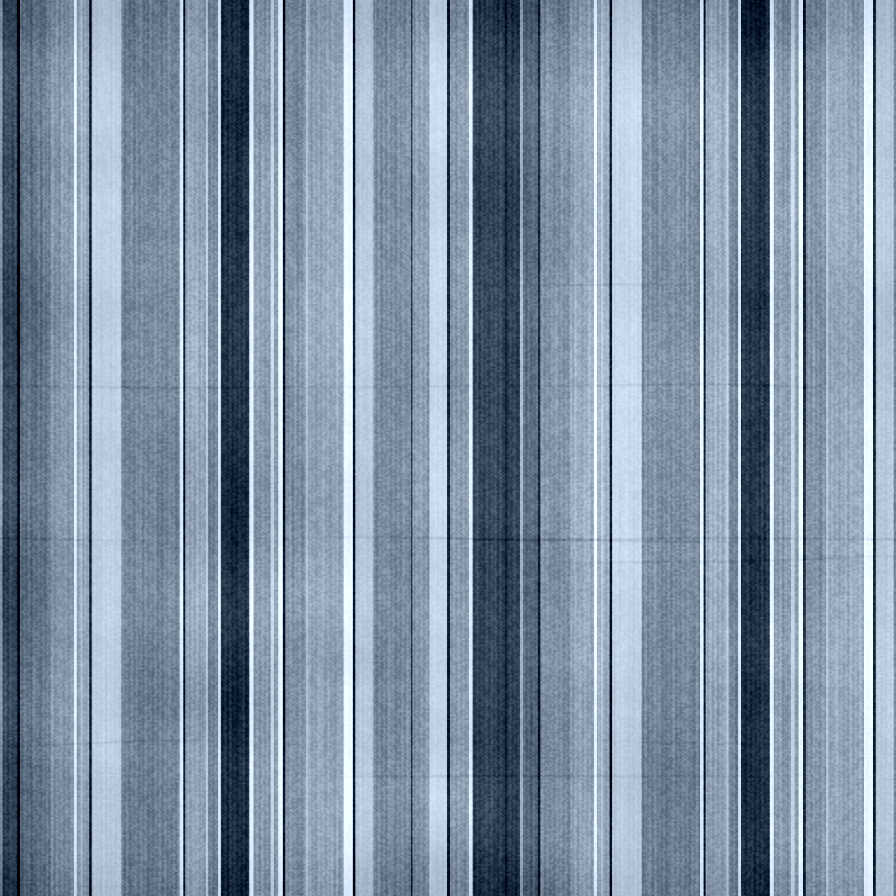
A Shadertoy shader for this pattern:

```glsl
const float THREADS = 768.0;  // threads across the canvas
const float PERIOD = 446.0;   // threads in one stripe repeat

// Broad bands: start thread, tone
const vec2 BANDS[19] = vec2[19](
    vec2(0, .33), vec2(16, .48), vec2(43, .57), vec2(64, .60), vec2(79, .74),
    vec2(104, .46), vec2(157, .58), vec2(177, .44), vec2(189, .11), vec2(214, .54),
    vec2(245, .50), vec2(263, .58), vec2(304, .71), vec2(320, .48), vec2(353, .53),
    vec2(368, .76), vec2(384, .52), vec2(405, .18), vec2(434, .15));

// Bright pinstripes: centre thread, width, tone
const vec3 LIGHT_LINES[12] = vec3[12](
    vec3(1, 2.5, .62), vec3(64.5, 2.5, .90), vec3(70, 1.5, .70), vec3(155.5, 3, .86),
    vec3(177.5, 2, .72), vec3(188, 2.5, .84), vec3(215.5, 3.5, .88), vec3(233.5, 3, .76),
    vec3(240.5, 4, .90), vec3(263, 2, .70), vec3(298.5, 8, .91), vec3(403.5, 3, .86));

// Dark pinstripes: centre thread, width
const vec2 DARK_LINES[8] = vec2[8](
    vec2(16, 2.2), vec2(77.5, 2), vec2(158, 1.6), vec2(243.5, 2.2),
    vec2(303.5, 2.2), vec2(353, 1), vec2(384.5, 2.4), vec2(433.5, 2));

float hash(vec2 p) {
    return fract(sin(dot(p, vec2(12.9898, 78.233))) * 43758.5453);
}

float noise(vec2 p) {
    vec2 i = floor(p), f = fract(p);
    f = f * f * (3.0 - 2.0 * f);
    return mix(mix(hash(i), hash(i + vec2(1, 0)), f.x),
               mix(hash(i + vec2(0, 1)), hash(i + vec2(1, 1)), f.x), f.y);
}

float fbm(vec2 p) {
    float sum = 0.0, amp = 0.5;
    for (int i = 0; i < 4; i++) {
        sum += amp * noise(p);
        p = p * 2.03 + 17.0;
        amp *= 0.5;
    }
    return sum;
}

// Coverage of a line that wraps around the repeat
float lineMask(float x, float centre, float width, float blur) {
    float d = abs(mod(x - centre + 0.5 * PERIOD, PERIOD) - 0.5 * PERIOD);
    return clamp((0.5 * width - d) / blur + 0.5, 0.0, 1.0);
}

float stripeTone(float x, float blur) {
    float tone = BANDS[18].y;
    for (int i = 0; i < 19; i++)
        tone = mix(tone, BANDS[i].y, smoothstep(-blur, blur, x - BANDS[i].x));
    for (int i = 0; i < 12; i++)
        tone = mix(tone, LIGHT_LINES[i].z, lineMask(x, LIGHT_LINES[i].x, LIGHT_LINES[i].y, blur));
    for (int i = 0; i < 8; i++)
        tone = mix(tone, 0.03, lineMask(x, DARK_LINES[i].x, DARK_LINES[i].y, blur));
    return tone;
}

// Staggered woven dots with uneven yarn
float weave(vec2 thread) {
    float row = floor(thread.y / 3.0);
    float dots = sin(1.57 * thread.x + 3.14 * mod(row, 2.0)) * sin(1.047 * thread.y);
    return 0.35 * dots + noise(thread * vec2(0.5, 0.6)) - 0.5;
}

// Faint horizontal folds, each fading in and out along its length
float creases(vec2 uv, float blur) {
    float sum = 0.0;
    for (int i = 0; i < 10; i++) {
        float id = float(i);
        float y = hash(vec2(id, 3.7)) + 0.012 * (noise(vec2(uv.x * 5.0, id * 9.1)) - 0.5);
        float fade = smoothstep(0.45, 0.8, noise(vec2(uv.x * 4.0 + id * 7.3, id)));
        sum += fade * (1.0 - smoothstep(0.0, 0.0015 + blur, abs(uv.y - y)));
    }
    return sum;
}

vec3 blueGrey(float tone) {
    return clamp(tone + vec3(0.0, 0.063, 0.138), 0.0, 1.0);
}

void mainImage(out vec4 fragColor, in vec2 fragCoord) {
    vec2 uv = fragCoord / iResolution.xy;
    vec2 thread = uv * THREADS;
    float pixel = 1.0 / iResolution.x;
    float tone = stripeTone(mod(thread.x, PERIOD), max(0.7, 0.8 * pixel * THREADS));

    // Cloth grain and vertical yarn streaks, softer on pale bands
    float rough = mix(1.0, 0.35, smoothstep(0.5, 0.8, tone));
    tone += 0.13 * rough * weave(thread);
    tone += 0.10 * rough * (noise(vec2(thread.x * 0.45, uv.y * 5.0)) - 0.5);

    // Faded patches, folds and darkened borders
    tone += 0.16 * (fbm(uv * vec2(4.0, 9.0)) - 0.47);
    tone -= 0.06 * creases(uv, pixel);
    tone += 0.04 * exp(-7.0 * dot(uv - vec2(0.65, 0.6), uv - vec2(0.65, 0.6)));
    tone -= 0.12 * (1.0 - smoothstep(0.0, 0.12, uv.x));
    tone -= 0.04 * smoothstep(0.42, 0.5, abs(uv.y - 0.5));

    fragColor = vec4(blueGrey(tone), 1.0);
}
```
